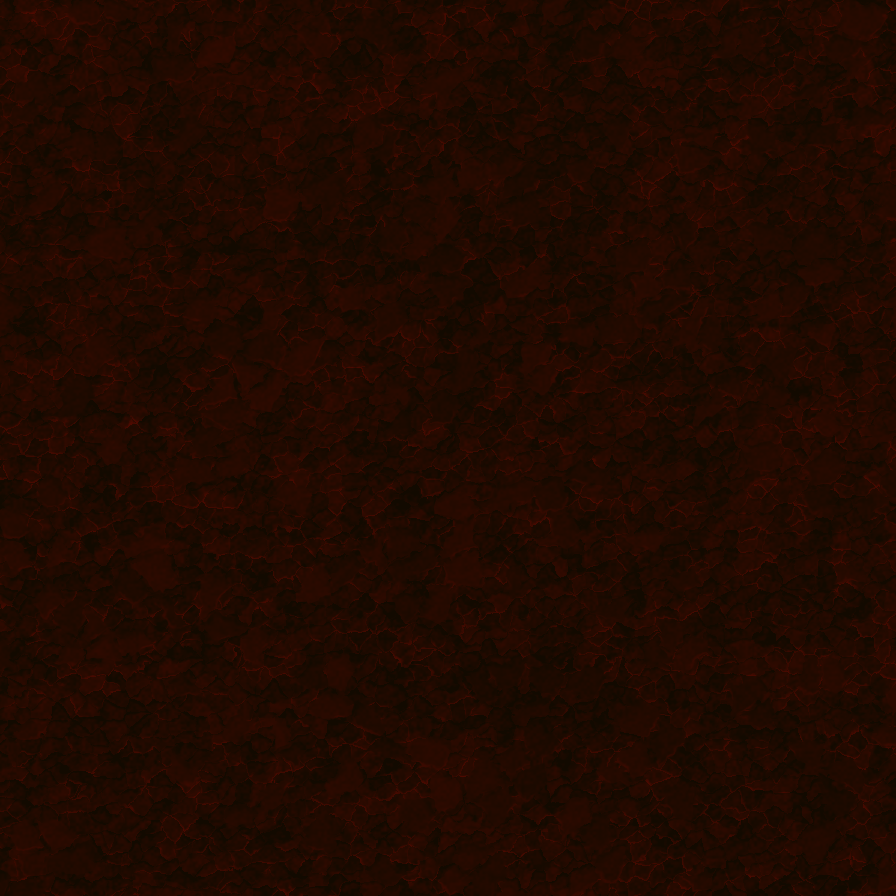
This texture is drawn by a WebGL 2 fragment shader. Its source:

```glsl
#version 300 es
precision highp float;
// Dark red-brown pressed granules: warped Voronoi chips in two sizes,
// each with its own tone, thin broken glowing rims on one side and
// shadowed gaps on the other, plus soft mottling and fine grit.

#define CHIP_FREQ 56.0
#define FLAKE_FREQ 29.0
#define FLAKE_SHARE 0.22
#define WARP 0.013
#define BASE_RED 0.131
#define GREEN 0.040
#define TONE_SPREAD 0.060
#define RIM_GLOW 0.115
#define GAP_SHADE 0.055
#define MOTTLE 0.034
#define GRIT 0.050
#define FIBRE 0.060

uniform vec2 u_resolution;
out vec4 fragColor;

vec2 hash2(vec2 p) {
  vec3 q = fract(vec3(p.xyx) * vec3(0.1031, 0.1030, 0.0973));
  q += dot(q, q.yzx + 33.33);
  return fract((q.xx + q.yz) * q.zy);
}

float noise(vec2 p) {
  vec2 i = floor(p), f = fract(p);
  f = f * f * (3.0 - 2.0 * f);
  return mix(mix(hash2(i).x, hash2(i + vec2(1, 0)).x, f.x),
             mix(hash2(i + vec2(0, 1)).x, hash2(i + vec2(1, 1)).x, f.x), f.y);
}

float fbm(vec2 p) {
  float sum = 0.0, amp = 0.5;
  for (int i = 0; i < 4; i++) {
    sum += amp * noise(p);
    p = mat2(1.6, 1.2, -1.2, 1.6) * p + 7.3;
    amp *= 0.5;
  }
  return sum / 0.9375;
}

// Returns border distance, facing of that border to the light, and cell hash.
vec4 chips(vec2 p) {
  vec2 cell = floor(p), f = fract(p), nearCell = vec2(0), nearVec = vec2(0);
  float best = 9.0;
  for (int y = -1; y <= 1; y++)
    for (int x = -1; x <= 1; x++) {
      vec2 g = vec2(x, y);
      vec2 r = g + hash2(cell + g) - f;
      float d = dot(r, r);
      if (d < best) { best = d; nearCell = g; nearVec = r; }
    }
  float border = 9.0, facing = 0.0;
  for (int y = -2; y <= 2; y++)
    for (int x = -2; x <= 2; x++) {
      vec2 g = nearCell + vec2(x, y);
      vec2 r = g + hash2(cell + g) - f, across = r - nearVec;
      if (dot(across, across) > 1e-4) {
        vec2 dir = normalize(across);
        float d = dot(0.5 * (nearVec + r), dir);
        if (d < border) { border = d; facing = dot(dir, vec2(-0.45, -0.89)); }
      }
    }
  return vec4(border, facing, hash2(cell + nearCell + 91.7));
}

// Light added by a broken bright rim and removed by the gap opposite.
float edgeLight(vec4 chip, float gate, float pixel) {
  float rim = 1.0 - smoothstep(0.02, 0.09 + pixel, chip.x);
  float gap = 1.0 - smoothstep(0.04, 0.22 + pixel, chip.x);
  float lit = smoothstep(-0.2, 0.5, chip.y) * smoothstep(0.45, 0.68, gate);
  float shade = smoothstep(-0.1, 0.6, -chip.y) * smoothstep(0.68, 0.38, gate);
  return RIM_GLOW * rim * lit - GAP_SHADE * gap * shade;
}

void main() {
  vec2 uv = gl_FragCoord.xy / u_resolution.y;
  float pixel = 1.0 / u_resolution.y;

  // Ragged outlines, chips slightly longer along a rising diagonal
  vec2 warp = vec2(fbm(uv * 75.0), fbm(uv * 75.0 + 40.0)) - 0.5;
  vec2 p = mat2(0.88, -0.48, 0.48, 0.88) * (uv + WARP * warp) * 1.0;
  p *= vec2(0.92, 1.1);
  float gate = fbm(uv * 48.0 + 13.0);

  // Bed of small chips
  vec4 small = chips(p * CHIP_FREQ + 130.0);
  float red = BASE_RED + TONE_SPREAD * (small.z - 0.5);
  red += edgeLight(small, gate, CHIP_FREQ * pixel);

  // Scattered larger flakes lying over the bed
  vec4 flake = chips(p * FLAKE_FREQ + 57.0);
  float present = step(1.0 - FLAKE_SHARE, flake.z);
  float aa = FLAKE_FREQ * pixel;
  float cover = present * smoothstep(0.07 - aa, 0.07 + aa, flake.x);
  float flakeRed = BASE_RED + TONE_SPREAD * (0.8 * flake.w - 0.25);
  flake.x -= 0.07;
  flakeRed += 0.6 * edgeLight(flake, gate, aa);
  red = mix(red, flakeRed, cover);

  // Broad mottling, dark pits, short fibres and fine grit
  red += MOTTLE * (fbm(uv * 8.0 + 3.0) - 0.5);
  red -= 0.03 * smoothstep(0.60, 0.74, fbm(uv * 60.0 + 71.0)) * (1.0 - cover);
  red += FIBRE * (fbm(p * vec2(90.0, 150.0) + 19.0) - 0.5) * (1.0 - 0.5 * cover);
  red += GRIT * (noise(uv * 300.0) - 0.5) * (1.0 - 0.4 * cover);

  fragColor = vec4(clamp(red, 0.070, 0.34), GREEN, 0.0, 1.0);
}
```
